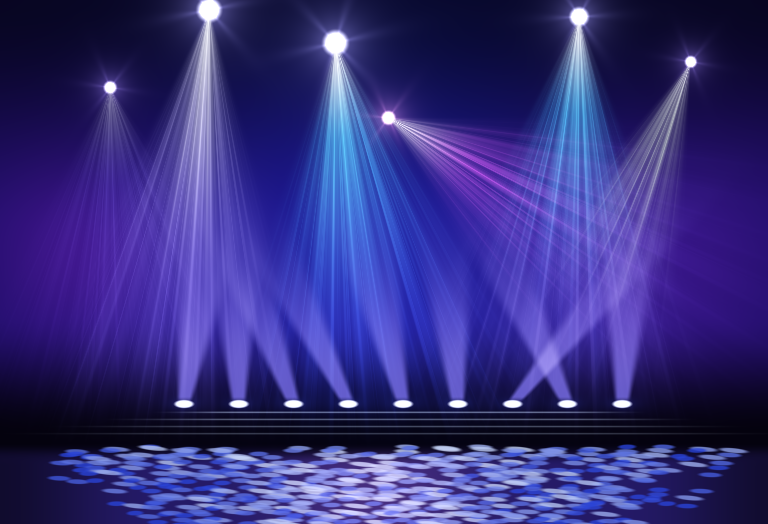
A WebGL 1 fragment shader for this background:

```glsl
precision highp float;
// Concert stage: coloured spotlight fans, tilted footlights and a glittering floor.
uniform vec2 u_resolution;

const vec3 WHITE = vec3(0.95, 0.96, 1.0);
const vec3 LAVENDER = vec3(0.40, 0.36, 0.92);
const vec3 BLUE = vec3(0.17, 0.25, 0.90);
const vec3 CYAN = vec3(0.22, 0.68, 1.0);
const vec3 VIOLET = vec3(0.30, 0.16, 0.78);
const vec3 MAGENTA = vec3(0.80, 0.30, 0.92);
const vec3 GOLD = vec3(0.82, 0.90, 0.74);

float hash(vec2 p) {
  return fract(sin(dot(p, vec2(41.3, 289.1))) * 4375.85);
}

// One-dimensional gradient noise, roughly -0.5 to 0.5
float noise(float x, float seed) {
  float i = floor(x), f = x - i;
  float a = hash(vec2(i, seed)) * 2.0 - 1.0;
  float b = hash(vec2(i + 1.0, seed)) * 2.0 - 1.0;
  return mix(a * f, b * (f - 1.0), f * f * (3.0 - 2.0 * f));
}

// 1 below lo, 0 above hi
float fall(float lo, float hi, float x) {
  return 1.0 - smoothstep(lo, hi, x);
}

vec3 screen(vec3 base, vec3 light) {
  return 1.0 - (1.0 - base) * (1.0 - clamp(light, 0.0, 1.0));
}

float spot(vec2 p, vec2 center, float tightness) {
  vec2 d = p - center;
  return exp(-tightness * dot(d, d));
}

// Streaked fan; shape holds axis from straight down, spread, reach, gain
vec3 fan(vec3 c, vec2 p, vec2 lamp, vec4 shape, vec3 near, vec3 far, float seed) {
  vec2 d = p - lamp;
  float r = length(d);
  float a = atan(d.x, -d.y) - shape.x;
  float t = a / shape.y;
  float envelope = fall(0.5, 1.1, abs(t)) * (0.45 + 0.55 * exp(-4.0 * t * t));
  float broad = smoothstep(-0.3, 0.4, noise(a * 19.0 + 50.0, seed));
  float fine = smoothstep(-0.05, 0.42, noise(a * 65.0 + 90.0, seed + 3.0));
  float hair = smoothstep(0.1, 0.45, noise(a * 140.0 + 200.0, seed + 7.0));
  float streaks = 0.14 + 0.5 * broad + 0.4 * fine * smoothstep(0.02, 0.3, r);
  streaks += 0.3 * hair * smoothstep(0.15, 0.5, r) + 0.4 * exp(-r * 5.0);
  vec3 tint = mix(near, far, smoothstep(0.15, 0.6, r));
  tint = mix(WHITE, tint, smoothstep(0.0, 0.2, r));
  float fade = smoothstep(0.13, 0.36, p.y) * exp(-r * r / (shape.z * shape.z));
  return screen(c, tint * envelope * streaks * fade * 1.25 * shape.w);
}

// Soft bulb with a halo and thin crossing rays
vec3 bulb(vec3 c, vec2 p, vec2 lamp, float size, vec3 tint) {
  vec2 d = p - lamp;
  float r = length(d) / size;
  float a = atan(d.x, d.y + 0.00001);
  float rays = pow(abs(cos(a * 3.0 + size * 90.0)), 14.0) * exp(-r / 2.2);
  float halo = 0.8 * exp(-r / 1.7) + 0.3 * rays;
  return screen(c, WHITE * fall(0.55, 1.15, r) + mix(tint, WHITE, 0.35) * halo);
}

// Soft cone rising from a footlight
float footBeam(vec2 d, float tilt) {
  float h = max(d.y, 0.0);
  float edge = fall(0.45, 1.15, abs(d.x - tilt * h) / (0.014 + 0.16 * h));
  return edge * smoothstep(0.0, 0.015, d.y) * exp(-h * h * 22.0);
}

vec3 backdrop(vec2 p) {
  vec3 c = mix(vec3(0.115, 0.05, 0.40), vec3(0.03, 0.02, 0.13), smoothstep(0.55, 1.0, p.y));
  c += vec3(0.12, 0.02, 0.10) * spot(p, vec2(0.15, 0.52), 30.0);
  c += vec3(0.09, 0.02, 0.08) * spot(p, vec2(1.28, 0.5), 20.0);
  c += vec3(0.0, 0.05, 0.20) * spot(p, vec2(0.72, 0.5), 5.0);
  return c * mix(0.13, 1.0, smoothstep(0.17, 0.4, p.y));
}

// Overlapping slanted flecks, whiter towards the middle
vec3 glitterFloor(vec3 c, vec2 p) {
  float below = fall(0.11, 0.155, p.y);
  c = mix(c, vec3(0.14, 0.10, 0.40), below);
  c *= 1.0 - 0.55 * below * smoothstep(0.45, 0.75, abs(p.x - 0.74));
  vec2 cell = vec2(0.07, 0.0155);
  for (int i = 0; i < 6; i++) {
    float layer = float(i);
    vec2 offset = vec2(0.37, 0.29) * layer;
    offset.x += hash(vec2(floor(p.y / cell.y + offset.y), layer + 20.0));
    vec2 q = p / cell + offset;
    vec2 id = floor(q), d = q - id - 0.5;
    vec2 center = (id + 0.5 - offset) * cell;
    float pick = hash(id + layer * 17.0);
    d.y += d.x * 0.6 * (pick - 0.25);
    float oval = length(d / vec2(0.26 + 0.2 * pick, 0.34));
    float side = abs(center.x - 0.74) / (0.52 + 1.6 * center.y);
    float density = 0.62 * fall(0.6, 1.05, side) * fall(0.138, 0.15, center.y);
    float shown = step(hash(id + layer * 5.0 + 9.0) + 0.01, density);
    float whiteness = clamp(pick * 1.1 + 0.25 - 0.7 * side, 0.0, 1.0);
    vec3 tint = mix(vec3(0.16, 0.26, 0.84), vec3(0.76, 0.82, 0.96), whiteness);
    c = mix(c, tint, shown * fall(0.55, 1.1, oval) * 0.8);
  }
  return c + vec3(0.14, 0.08, 0.10) * spot(p, vec2(0.72, 0.05), 30.0) * below;
}

void main() {
  vec2 p = gl_FragCoord.xy / u_resolution.y;
  p.x += 0.5 * (1.463 - u_resolution.x / u_resolution.y);
  vec2 A = vec2(0.398, 0.981), B = vec2(0.639, 0.918), C = vec2(1.104, 0.968);
  vec2 D = vec2(1.317, 0.882), E = vec2(0.209, 0.833), F = vec2(0.740, 0.775);
  vec3 c = backdrop(p);

  // Overhead fans, the large ones with a bright core
  c = fan(c, p, E, vec4(0.05, 0.55, 0.5, 0.4), LAVENDER, VIOLET, 5.0);
  c = fan(c, p, A, vec4(-0.09, 0.36, 0.8, 0.9), vec3(0.72, 0.70, 0.95), LAVENDER, 1.0);
  c = fan(c, p, A, vec4(-0.08, 0.17, 0.55, 0.7), WHITE, LAVENDER, 9.0);
  c = fan(c, p, B, vec4(0.12, 0.45, 0.8, 1.0), CYAN, BLUE, 2.0);
  c = fan(c, p, B, vec4(0.04, 0.22, 0.6, 0.9), CYAN, BLUE, 8.0);
  c = fan(c, p, C, vec4(-0.06, 0.42, 0.68, 0.9), CYAN, LAVENDER, 3.0);
  c = fan(c, p, C, vec4(-0.02, 0.24, 0.5, 0.8), CYAN, BLUE, 12.0);
  c = fan(c, p, D, vec4(-0.38, 0.32, 0.42, 0.75), GOLD, LAVENDER, 4.0);
  c = fan(c, p, F, vec4(1.05, 0.5, 0.45, 0.85), MAGENTA, VIOLET, 6.0);

  // Stage edge lines and floor
  for (int i = 0; i < 4; i++) {
    float n = float(i);
    float span = fall(0.3, 0.48 + 0.1 * n, abs(p.x - 0.76));
    float line = fall(0.0006, 0.0026, abs(p.y - 0.213 + 0.0135 * n));
    c += vec3(0.34, 0.38, 0.40) * span * line * (1.0 - 0.15 * n);
  }
  c = glitterFloor(c, p);

  // Nine footlights and their tilted cones
  for (int i = 0; i < 9; i++) {
    float n = float(i);
    vec2 d = p - vec2(0.350 + 0.1045 * n, 0.229);
    float tilt = 0.2 - 0.7 * spot(vec2(n), vec2(2.8), 0.17) - 0.15 * step(4.5, n);
    tilt += 0.8 * spot(vec2(n), vec2(6.0), 4.0) - 0.5 * spot(vec2(n), vec2(7.0), 4.0);
    c = screen(c, vec3(0.35, 0.32, 0.72) * footBeam(d, tilt));
    float oval = length(d / vec2(0.019, 0.008));
    c = screen(c, WHITE * fall(0.7, 1.15, oval) + BLUE * 0.4 * exp(-oval));
  }

  // Lamp bulbs
  c = bulb(c, p, A, 0.024, LAVENDER);
  c = bulb(c, p, B, 0.025, LAVENDER);
  c = bulb(c, p, C, 0.019, LAVENDER);
  c = bulb(c, p, D, 0.012, VIOLET);
  c = bulb(c, p, E, 0.013, VIOLET);
  c = bulb(c, p, F, 0.014, MAGENTA);
  gl_FragColor = vec4(c, 1.0);
}
```
